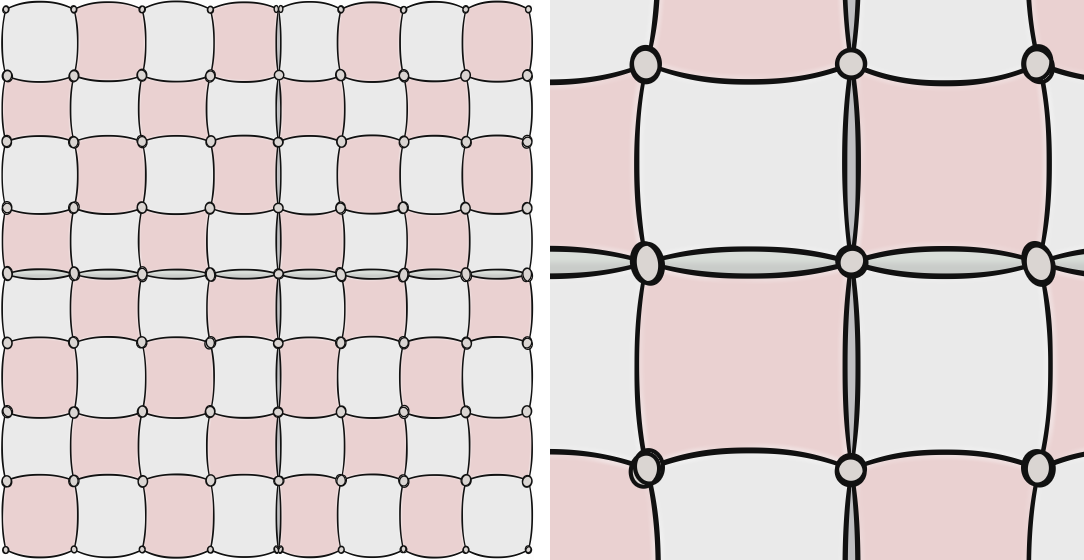
Left: the whole. Right: its middle third, enlarged.
Reproduce this pattern procedurally as a WebGL 1 fragment shader.

```glsl
precision highp float;
// Hand-inked checkerboard of bowed cells, 8 by 8, with oval beads at the joints.
// The plane is folded about two seams, so each quadrant shares one set of arcs;
// at the seams the mirrored arcs open into thin grey lenses.

uniform vec2 u_resolution;

#define ASPECT 0.951                      // canvas width, in canvas heights
#define SEAM vec2(0.496, 0.5104)          // where the four quadrants meet
#define PITCH_LOW vec2(0.1214, 0.1230)    // cell size left of / below the seam
#define PITCH_HIGH vec2(0.1113, 0.1182)   // cell size right of / above the seam
#define HALF_CELLS 4.0
#define BOW vec2(0.0064, 0.0108)          // bulge of upright and level arcs
#define LENS vec2(0.0040, 0.0085)         // bulge of the arcs at the seams
#define INK_WIDTH 0.0031
#define BEAD vec2(0.0094, 0.0113)         // bead radii inside the grid
#define INK vec3(0.065)
#define PALE vec3(0.917)
#define PINK vec3(0.918, 0.820, 0.820)

float hash(vec2 p) {
  vec3 h = fract(vec3(p.xyx) * 0.1031);
  h += dot(h, h.yzx + 33.33);
  return fract((h.x + h.y) * h.z);
}

float noise(vec2 p) {
  vec2 i = floor(p), f = fract(p);
  f = f * f * (3.0 - 2.0 * f);
  return mix(mix(hash(i), hash(i + vec2(1.0, 0.0)), f.x),
             mix(hash(i + vec2(0.0, 1.0)), hash(i + vec2(1.0)), f.x), f.y);
}

// Rounded arc profile: zero at the joints, one halfway between them
float arc(float t) {
  return 1.0 - pow(abs(2.0 * fract(t) - 1.0), 2.3);
}

float cover(float d, float px) {
  return clamp(0.5 - d / px, 0.0, 1.0);
}

float ellipse(vec2 d, vec2 r) {
  float k = length(d / r);
  return k * (k - 1.0) / max(length(d / (r * r)), 0.001);
}

mat2 turn(float a) {
  return mat2(cos(a), sin(a), -sin(a), cos(a));
}

void main() {
  float px = 1.0 / u_resolution.y;
  vec2 q = gl_FragCoord.xy / u_resolution * vec2(ASPECT, 1.0) - SEAM;
  vec2 pitch = mix(PITCH_LOW, PITCH_HIGH, step(0.0, q));
  vec2 g = q / pitch;
  vec2 a = abs(g);
  vec2 joint = clamp(floor(g + 0.5), -HALF_CELLS, HALF_CELLS);
  vec2 line = abs(joint);

  // Upright arcs alternate by row, level arcs by line; rim and seam bow outward
  float rowSide = 1.0 - 2.0 * mod(floor(a.y), 2.0);
  if (line.x < 0.5 || line.x > 3.5) rowSide = 1.0;
  vec2 side = vec2(rowSide, 1.0 - 2.0 * mod(line.y, 2.0));
  vec2 bulge = mix(BOW, LENS, 1.0 - step(0.5, line));
  if (line.y > 3.5) bulge.y *= 1.25;
  bulge *= 0.93 + 0.14 * vec2(hash(vec2(joint.x, floor(g.y)) + 50.0),
                             hash(vec2(floor(g.x), joint.y) + 90.0));
  vec2 s = (a - line) * pitch - side * bulge * vec2(arc(a.y), arc(a.x));

  // Cell fill, chosen on the curved sides of the arcs
  vec2 cell = line + step(0.0, s) - 1.0;
  float checker = mod(cell.x + cell.y + step(0.0, q.x) + step(q.y, 0.0), 2.0);
  vec3 color = mix(PALE, PINK, step(0.5, checker));
  float rim = min(abs(s.x), abs(s.y));
  float worn = noise(q * 42.0 + 70.0);
  color = mix(color, vec3(0.975), 0.45 * worn * (1.0 - smoothstep(0.002, 0.0055, rim)));
  if (cell.x < 0.0) color = vec3(0.75, 0.75, 0.76);
  if (cell.y < 0.0) color = mix(vec3(0.79, 0.80, 0.79), vec3(0.85, 0.87, 0.85),
                                smoothstep(-0.003, 0.003, q.y));
  if (max(cell.x, cell.y) > HALF_CELLS - 0.5) color = vec3(0.992);

  // Ink swells at mid-arc and varies like a pen stroke
  vec2 over = max(a.yx - HALF_CELLS, 0.0) * pitch.yx;
  vec2 stroke = length(vec2(s.x, over.x)) * vec2(1.0, 0.0)
              + length(vec2(s.y, over.y)) * vec2(0.0, 1.0);
  vec2 swell = vec2(0.62, 0.78) + vec2(0.22, 0.18) * vec2(arc(a.y), arc(a.x));
  vec2 width = INK_WIDTH * (swell + 0.25 * noise(q * 34.0 + 20.0));
  float ink = max(cover(stroke.x - 0.5 * width.x, px), cover(stroke.y - 0.5 * width.y, px));
  color = mix(color, INK, ink);

  // Bead size depends on its place: small on top and bottom, tall on the level seam
  vec2 d = q - joint * pitch;
  vec2 radius = BEAD;
  if (line.y < 0.5) radius.y *= 1.2;
  if (line.x < 0.5) radius = BEAD.xx;
  if (line.y > 3.5) {
    radius = BEAD * 0.6;
    if (line.x < 0.5) { radius.x *= 0.75; d.x = abs(d.x) - 0.0039; }
  } else if (line.x > 3.5) {
    d.x += sign(joint.x) * 0.0026;
  }

  // Two loose outlines per bead, slightly shifted and tilted
  float body = 1.0, outline = 1.0;
  for (int k = 0; k < 2; k++) {
    vec2 seed = joint + vec2(21.0 + 17.0 * float(k), 43.0);
    vec2 shift = (vec2(hash(seed), hash(seed + 7.0)) - 0.5) * radius * 0.28;
    float tilt = (hash(seed + 13.0) - 0.5) * 0.7;
    float e = ellipse(turn(tilt) * (d - shift), radius * 0.88);
    body = min(body, e);
    outline = min(outline, abs(e));
  }
  color = mix(color, vec3(0.855, 0.835, 0.825), cover(body, px));
  color = mix(color, INK, cover(outline - 0.40 * INK_WIDTH, px));
  gl_FragColor = vec4(color, 1.0);
}
```
